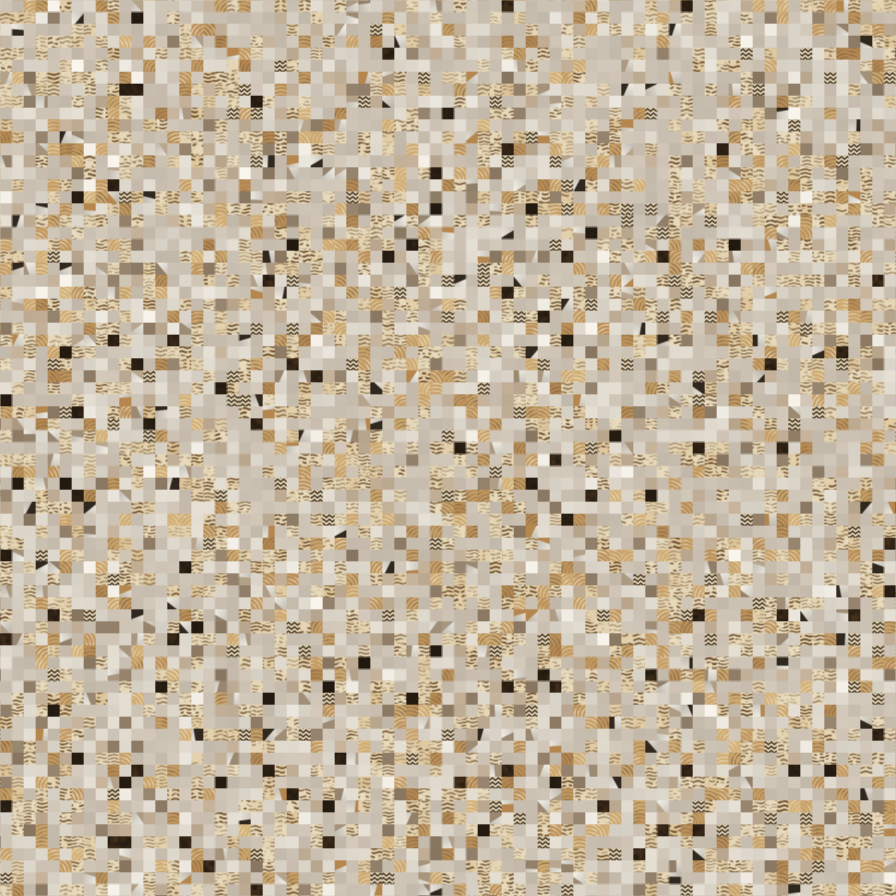
Write a three.js fragment shader that draws this texture.

```glsl
// Draws a fine mosaic of square tiles: plain stone, woven straw, grained wood, zigzag cloth and dark chips.
varying vec2 vUv;

const float TILES = 75.0;           // tiles across the canvas
const float FOOTPRINT = 1.0 / 512.0; // width of the smoothing filter
const int TAPS = 3;                 // smoothing samples per axis

const vec3 STONE = vec3(0.795, 0.755, 0.697);
const vec3 PALE  = vec3(0.865, 0.840, 0.797);
const vec3 WHITE = vec3(0.945, 0.930, 0.895);
const vec3 SAND  = vec3(0.730, 0.655, 0.560);
const vec3 TAUPE = vec3(0.560, 0.490, 0.405);
const vec3 STRAW = vec3(0.910, 0.860, 0.745);
const vec3 OCHRE = vec3(0.710, 0.530, 0.310);
const vec3 HONEY = vec3(0.830, 0.690, 0.460);
const vec3 BROWN = vec3(0.400, 0.280, 0.150);
const vec3 DARK  = vec3(0.130, 0.095, 0.060);

float hash(vec2 p, float seed) {
  vec3 q = fract(vec3(p.xyx + seed * 7.31) * 0.1031);
  q += dot(q, q.yzx + 33.33);
  return fract((q.x + q.y) * q.z);
}

float noise(vec2 p, float seed) {
  vec2 i = floor(p);
  vec2 f = fract(p);
  f = f * f * (3.0 - 2.0 * f);
  float low = mix(hash(i, seed), hash(i + vec2(1.0, 0.0), seed), f.x);
  float high = mix(hash(i + vec2(0.0, 1.0), seed), hash(i + 1.0, seed), f.x);
  return mix(low, high, f.y);
}

vec2 rotate(vec2 p, float angle) {
  float c = cos(angle);
  float s = sin(angle);
  return vec2(c * p.x - s * p.y, s * p.x + c * p.y);
}

// Soft stripes: 0 between the bands, 1 at their centres
float stripes(float x, float sharpness) {
  float d = abs(fract(x) - 0.5) * 2.0;
  return 1.0 - smoothstep(0.5 - sharpness, 0.5 + sharpness, d);
}

// Flat tone, mostly pale and greyish
vec3 plainTone(float pick, float shade) {
  vec3 tone = STONE;
  if (pick > 0.56) tone = PALE;
  if (pick > 0.81) tone = SAND + 0.02;
  if (pick > 0.905) tone = TAUPE;
  if (pick > 0.965) tone = WHITE;
  return tone + (shade - 0.5) * 0.07;
}

// Rows of straw with broken brown gaps
vec3 wovenStraw(vec2 p, vec2 id) {
  float phase = hash(id, 11.0) * 6.28;
  float rows = mix(2.6, 3.8, hash(id, 12.0));
  float bend = 0.16 * sin(p.x * 7.0 + phase);
  float gap = stripes(p.y * rows + bend + phase, 0.3);
  float broken = smoothstep(0.22, 0.6, noise(vec2(p.x * 4.0, p.y * rows) + id * 5.0, 13.0));
  vec3 straw = mix(STRAW, HONEY, 0.55 * hash(id, 14.0) * hash(id, 15.0));
  float depth = mix(0.3, 0.95, hash(id, 16.0));
  return mix(straw, BROWN, gap * broken * depth);
}

// Warm wood with slanted, slightly curved grain
vec3 grainedWood(vec2 p, vec2 id) {
  vec2 q = rotate(p - 0.5, (hash(id, 21.0) - 0.5) * 2.4);
  float grain = stripes(q.y * 3.2 + q.x * q.x * 1.5 + hash(id, 22.0), 0.35);
  vec3 base = mix(OCHRE, HONEY, hash(id, 23.0));
  vec3 line = mix(BROWN + 0.12, STRAW, step(0.45, hash(id, 24.0)));
  float patchy = noise(p * 2.5 + id * 5.0, 25.0);
  return mix(base, line, grain * mix(0.15, 0.85, patchy));
}

// Dark and cream chevrons
vec3 zigzagCloth(vec2 p, vec2 id) {
  float fold = abs(fract(p.x * 2.0 + hash(id, 31.0)) - 0.5);
  float band = stripes(p.y * 2.8 + fold * 1.2, 0.25);
  return mix(STRAW, mix(DARK, BROWN, 0.35), band * 0.9);
}

// Two tones parted by a slanted edge, with soft shading
vec3 splitTile(vec2 p, vec2 id) {
  vec2 q = rotate(p - 0.5, hash(id, 41.0) * 6.28);
  float side = smoothstep(-0.05, 0.05, q.x + (hash(id, 42.0) - 0.5) * 0.5);
  vec3 light = mix(PALE, WHITE, hash(id, 43.0)) - 0.12 * (q.y + 0.5);
  float pick = hash(id, 44.0);
  vec3 deep = mix(TAUPE, SAND, hash(id, 45.0));
  if (pick > 0.60) deep = OCHRE;
  if (pick > 0.76) deep = DARK + 0.06;
  return mix(light, deep, side);
}

vec3 tileColor(vec2 uv) {
  vec2 id = floor(uv * TILES);
  vec2 p = fract(uv * TILES);
  float kind = hash(id, 1.0);
  if (kind < 0.60) return plainTone(hash(id, 2.0), hash(id, 3.0));
  if (kind < 0.81) return wovenStraw(p, id);
  if (kind < 0.90) return grainedWood(p, id);
  if (kind < 0.925) return zigzagCloth(p, id);
  if (kind < 0.98) return splitTile(p, id);
  return mix(DARK, BROWN, 0.6 * hash(id, 4.0) * noise(p * 3.0 + id, 5.0));
}

void main() {
  // Average a small grid of samples to smooth every edge
  vec3 sum = vec3(0.0);
  for (int y = 0; y < TAPS; y++) {
    for (int x = 0; x < TAPS; x++) {
      vec2 offset = (vec2(float(x), float(y)) + 0.5) / float(TAPS) - 0.5;
      sum += tileColor(vUv + offset * FOOTPRINT);
    }
  }
  gl_FragColor = vec4(sum / float(TAPS * TAPS), 1.0);
}
```
